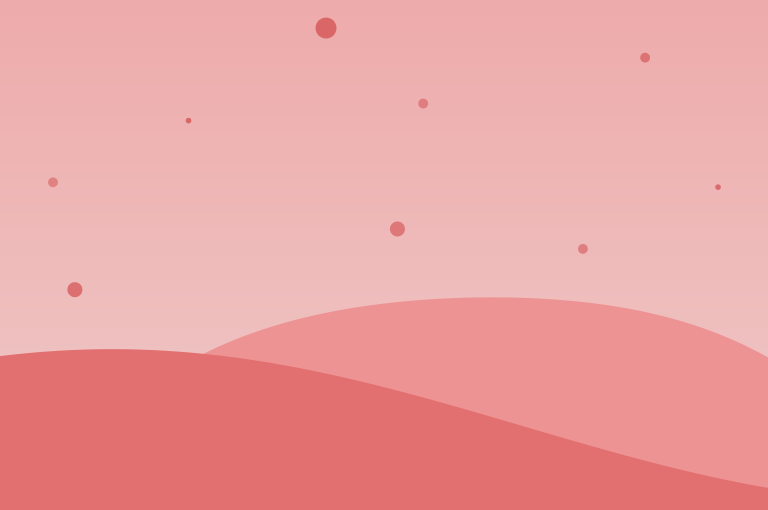
Give the GLSL for this background, as a Shadertoy shader.

```glsl
// Two rolling rose hills under a pale pink sky with drifting round dots.

#define SKY_TOP    vec3(0.933, 0.669, 0.669)
#define SKY_BOTTOM vec3(0.933, 0.790, 0.785)
#define BACK_HILL  vec3(0.931, 0.576, 0.576)
#define FRONT_HILL vec3(0.886, 0.440, 0.440)
#define DOT_COLOR  vec3(0.845, 0.370, 0.375)
#define BACK_PEAK  vec2(0.6406, 0.417)
#define FRONT_PEAK vec2(0.1458, 0.3154)
#define DOT_COUNT  9

// Dots: centre as a share of the canvas, radius in heights, opacity
const vec4 DOTS[DOT_COUNT] = vec4[](
    vec4(0.4245, 0.9450, 0.0205, 0.90),
    vec4(0.8400, 0.8870, 0.0096, 0.75),
    vec4(0.5510, 0.7970, 0.0096, 0.63),
    vec4(0.2455, 0.7635, 0.0055, 0.90),
    vec4(0.0690, 0.6425, 0.0096, 0.60),
    vec4(0.9350, 0.6330, 0.0055, 0.85),
    vec4(0.5175, 0.5510, 0.0147, 0.72),
    vec4(0.7590, 0.5120, 0.0096, 0.65),
    vec4(0.0975, 0.4320, 0.0147, 0.82));

// Broad dome, slightly steeper on its right side
float backHillHeight(float x) {
    float d = x - BACK_PEAK.x;
    return BACK_PEAK.y - d * d * (0.611 + d * (0.203 + d * 1.77));
}

// Long slope shaped as half a cosine wave
float frontHillHeight(float x) {
    return FRONT_PEAK.y - 0.1504 * (1.0 - cos(2.942 * (x - FRONT_PEAK.x)));
}

// Antialiased coverage: full where the signed distance is negative
float coverage(float signedDist, float pixel) {
    return clamp(0.5 - signedDist / pixel, 0.0, 1.0);
}

void mainImage(out vec4 fragColor, in vec2 fragCoord) {
    vec2 uv = fragCoord / iResolution.xy;
    float aspect = iResolution.x / iResolution.y;
    float pixel = 1.0 / iResolution.y;

    // Sky
    vec3 color = mix(SKY_BOTTOM, SKY_TOP, uv.y);

    // Scattered dots
    for (int i = 0; i < DOT_COUNT; i++) {
        vec4 spot = DOTS[i];
        vec2 offset = (uv - spot.xy) * vec2(aspect, 1.0);
        float mask = coverage(length(offset) - spot.z, pixel);
        color = mix(color, DOT_COLOR, mask * spot.w);
    }

    // Hills, far to near
    color = mix(color, BACK_HILL, coverage(uv.y - backHillHeight(uv.x), pixel));
    color = mix(color, FRONT_HILL, coverage(uv.y - frontHillHeight(uv.x), pixel));

    fragColor = vec4(color, 1.0);
}
```
